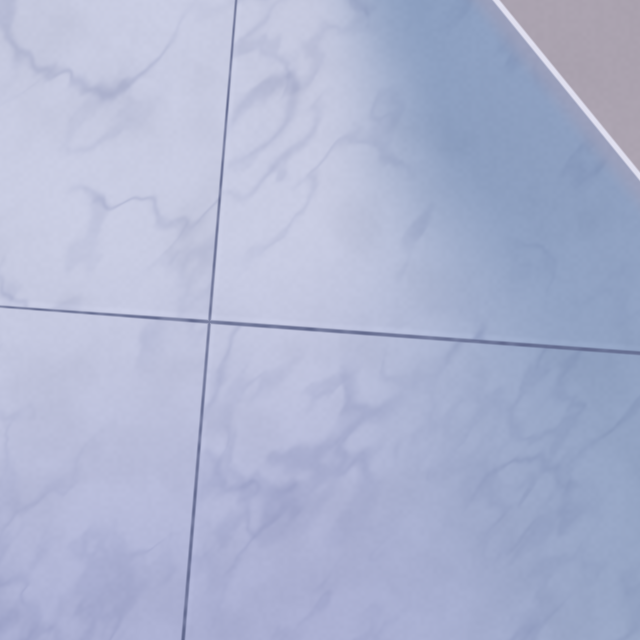
Give the GLSL for this texture, as a Shadertoy shader.

```glsl
// Pale blue marble floor tiles with thin dark joints, seen slightly skewed.
// Warped noise contours give the veins, soft ramps give the light and shadow,
// and a signed distance splits off the beige corner behind a white strip.

float hash(vec2 p) {
    return fract(sin(dot(p, vec2(127.1, 311.7))) * 43758.5453);
}

float noise(vec2 p) {
    vec2 i = floor(p), f = fract(p);
    f = f * f * (3.0 - 2.0 * f);
    return mix(mix(hash(i), hash(i + vec2(1, 0)), f.x),
               mix(hash(i + vec2(0, 1)), hash(i + vec2(1, 1)), f.x), f.y);
}

float fbm(vec2 p) {
    float sum = 0.0, amp = 0.5;
    for (int i = 0; i < 4; i++) {
        sum += amp * noise(p);
        p = mat2(1.6, 1.2, -1.2, 1.6) * p + 7.3;
        amp *= 0.5;
    }
    return sum / 0.94;
}

// Soft contour of warped noise, stretched along the rising diagonal
float vein(vec2 p, float scale, float width) {
    vec2 q = scale * vec2(dot(p, vec2(0.8, -0.6)), 0.5 * dot(p, vec2(0.6, 0.8)));
    q += 0.5 * vec2(fbm(q * 1.7 + 3.1), fbm(q * 1.7 + 19.4));
    float d = abs(fbm(q) - 0.5);
    return exp(-d * d / (width * width)) * smoothstep(0.2, 0.8, noise(p * 7.0 + 41.0));
}

// Antialiased line of the given half width
float line(float d, float halfWidth, float soft) {
    return 1.0 - smoothstep(halfWidth - soft, halfWidth + soft, abs(d));
}

void mainImage(out vec4 fragColor, in vec2 fragCoord) {
    vec2 p = fragCoord / iResolution.xy;
    float soft = max(1.0 / iResolution.y, 0.002);

    // Skewed tile grid
    vec2 grid = vec2(p.x - 0.286 - 0.083 * p.y, p.y - 0.521 + 0.073 * p.x);
    vec2 tile = floor(grid / 0.9);
    vec2 joint = grid - 0.9 * round(grid / 0.9);

    // Light from the upper left, shadow with a sharper edge at the top
    vec3 color = mix(vec3(0.68, 0.70, 0.835), vec3(0.785, 0.80, 0.885),
                     smoothstep(-0.1, 0.65, p.y - 0.15 * p.x));
    float cloud = fbm(p * 4.0 + 5.0) - 0.5;
    float edge = mix(0.78, 0.57, p.y) + 0.06 * cloud;
    float spread = mix(0.30, 0.09, smoothstep(0.2, 1.0, p.y));
    float shade = smoothstep(edge - spread, edge + spread, p.x);
    vec3 shadow = mix(vec3(0.585, 0.645, 0.765), vec3(0.555, 0.63, 0.76), p.y);
    color = mix(color, shadow, shade) + 0.035 * cloud;

    // Veins differ from tile to tile
    vec2 marble = p + 9.0 * vec2(hash(tile + 2.0), hash(tile + 8.0));
    float veins = 0.7 * vein(marble, 6.0, 0.024) + 0.45 * vein(marble + 4.7, 9.0, 0.035);
    color = mix(color, color * vec3(0.87, 0.88, 0.92), min(veins, 1.0));
    color -= 0.02 * smoothstep(0.45, 0.75, fbm(marble * 9.0));

    // Joints: faint pale rim, uneven dark core
    float wear = 0.7 + 0.3 * noise(p * 70.0);
    color += 0.02 * line(joint.y - 0.007, 0.004, 0.004);
    color += 0.012 * line(joint.x - 0.006, 0.003, 0.003);
    float core = max(line(joint.x, mix(0.0026, 0.0016, p.y), soft),
                     line(joint.y, mix(0.0016, 0.0028, smoothstep(0.0, 0.4, p.x)), soft));
    color = mix(color, vec3(0.37, 0.40, 0.54), core * wear);

    // Beige corner, its warm reflection and the white strip between
    float corner = dot(p - vec2(0.775, 1.0), vec2(0.775, 0.632));
    color = mix(color, vec3(0.62, 0.63, 0.73), 0.8 * smoothstep(-0.045, -0.008, corner));
    vec3 beige = vec3(0.67, 0.64, 0.69) + 0.02 * (fbm(p * 9.0) - 0.5);
    color = mix(color, beige, smoothstep(-soft, soft, corner));
    color = mix(color, vec3(0.88, 0.88, 0.94), line(corner, 0.0042, soft));

    // Fine grain
    color += 0.012 * (noise(p * 150.0) - 0.5);
    fragColor = vec4(clamp(color, 0.0, 1.0), 1.0);
}
```
